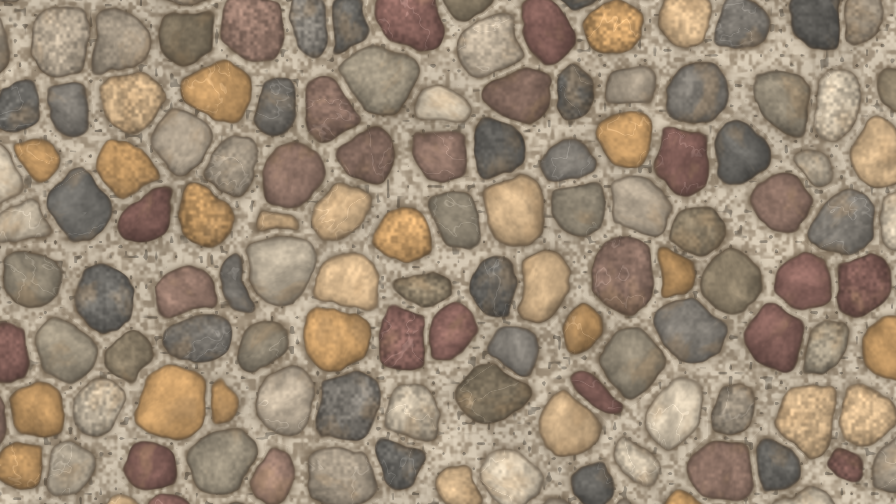
Reproduce this texture procedurally as a WebGL 2 fragment shader.

```glsl
#version 300 es
precision highp float;
// Rounded river pebbles of mixed colours set in pale sandy mortar.
uniform vec2 u_resolution;
out vec4 fragColor;

// Integer hash: three values in 0..1 for a lattice cell and a seed.
vec3 hash3(vec2 cell, int seed) {
    uvec3 v = uvec3(ivec3(ivec2(cell), seed)) * 1664525u + 1013904223u;
    v.x += v.y * v.z; v.y += v.z * v.x; v.z += v.x * v.y;
    v ^= v >> 16u;
    v.x += v.y * v.z; v.y += v.z * v.x; v.z += v.x * v.y;
    return vec3(v >> 8u) / 16777216.0;
}

float noise(vec2 p, int seed) {
    vec2 i = floor(p), f = fract(p);
    f = f * f * (3.0 - 2.0 * f);
    float low = mix(hash3(i, seed).x, hash3(i + vec2(1, 0), seed).x, f.x);
    float high = mix(hash3(i + vec2(0, 1), seed).x, hash3(i + vec2(1, 1), seed).x, f.x);
    return mix(low, high, f.y);
}

float fbm(vec2 p, int seed) {
    float sum = 0.0, amp = 0.53;
    for (int i = 0; i < 4; i++) {
        sum += amp * noise(p, seed + i);
        p = mat2(1.6, 1.2, -1.2, 1.6) * p;
        amp *= 0.5;
    }
    return sum;
}

float smoothMin(float a, float b, float k) {
    float h = max(k - abs(a - b), 0.0) / k;
    return min(a, b) - h * h * k * 0.25;
}

// Staggered, jittered centre in xy; squared size weight in z.
vec3 pebbleSite(vec2 cell) {
    vec3 h = hash3(cell, 1);
    float stagger = 0.5 * mod(cell.y, 2.0);
    return vec3(cell + vec2(0.25 + stagger, 0.5) + (h.xy - 0.5) * 0.62, h.z * 0.3);
}

vec3 pebbleColour(float pick) {
    vec3 tones[10] = vec3[10](
        vec3(0.39, 0.38, 0.36), vec3(0.47, 0.45, 0.42), vec3(0.52, 0.47, 0.39),
        vec3(0.54, 0.44, 0.39), vec3(0.63, 0.58, 0.51), vec3(0.75, 0.64, 0.50),
        vec3(0.70, 0.55, 0.37), vec3(0.50, 0.37, 0.34), vec3(0.57, 0.53, 0.46),
        vec3(0.72, 0.67, 0.59));
    return tones[int(pick * 9.99)];
}

void main() {
    vec2 p = gl_FragCoord.xy / u_resolution.y;
    vec2 q = p * 8.0 + 20.0;
    q += 0.13 * (vec2(noise(q * 2.3, 11), noise(q * 2.3, 12)) - 0.5);
    q += 0.04 * (vec2(noise(q * 7.0, 13), noise(q * 7.0, 14)) - 0.5);

    // Owning pebble, by weighted distance.
    vec2 base = floor(q), owner = base;
    vec3 site = vec3(0);
    float nearest = 1e5;
    for (int y = -2; y <= 2; y++)
    for (int x = -2; x <= 2; x++) {
        vec2 cell = base + vec2(x, y);
        vec3 s = pebbleSite(cell);
        float power = dot(q - s.xy, q - s.xy) - s.z;
        if (power < nearest) { nearest = power; owner = cell; site = s; }
    }

    // Tilted ellipse, trimmed softly by the borders to its neighbours.
    vec3 form = hash3(owner, 2), look = hash3(owner, 3);
    vec2 local = q - site.xy;
    float angle = form.x * 6.2832;
    vec2 axis = vec2(cos(angle), sin(angle));
    vec2 radii = vec2(0.64, mix(0.43, 0.62, form.y)) * (0.88 + site.z);
    vec2 turned = vec2(dot(local, axis), dot(local, vec2(-axis.y, axis.x)));
    float inside = (1.0 - length(turned / radii)) * radii.y;
    for (int y = -2; y <= 2; y++)
    for (int x = -2; x <= 2; x++) {
        vec2 cell = owner + vec2(x, y);
        if (cell == owner) continue;
        vec3 s = pebbleSite(cell);
        float border = (dot(q - s.xy, q - s.xy) - s.z - nearest) / (2.0 * length(s.xy - site.xy));
        inside = smoothMin(inside, border, 0.14);
    }
    inside -= 0.045 + 0.035 * form.z;

    // Mortar: sandy grain, dark pits, pale grit and shade beside pebbles.
    float grain = noise(p * 135.0, 21) * 0.6 + noise(p * 70.0, 22) * 0.4;
    vec3 mortar = mix(vec3(0.60, 0.54, 0.46), vec3(0.82, 0.77, 0.69), smoothstep(0.15, 0.72, grain));
    mortar *= 0.9 + 0.2 * fbm(p * 9.0, 23);
    mortar *= 1.0 - 0.28 * smoothstep(0.78, 0.92, noise(p * 100.0, 27));
    float shade = exp(min(inside, 0.0) * 24.0);
    mortar = mix(mortar, vec3(0.34, 0.28, 0.21), shade * (0.35 + 0.5 * noise(q * 2.0, 28)));

    // Pebble: own tone, mottling, fine specks, faint veins and a domed light.
    vec2 skin = turned * vec2(3.0, 4.5) + look.xy * 40.0 + 60.0;
    float mottle = fbm(skin, 31);
    vec3 pebble = pebbleColour(look.x) * (0.91 + 0.2 * look.y);
    pebble *= 0.78 + 0.44 * mottle;
    pebble = mix(pebble, vec3(0.66, 0.54, 0.40), 0.35 * smoothstep(0.5, 0.8, fbm(skin * 0.7, 41)));
    float specks = noise(p * 140.0, 51) - 0.5;
    pebble *= 1.0 + specks * mix(0.1, 0.38, look.z * look.z);
    float vein = 1.0 - smoothstep(0.0, 0.025, abs(fbm(skin * 0.6, 61) - 0.46));
    pebble += 0.07 * vein * step(0.6, form.z);
    pebble *= 0.86 + 0.19 * smoothstep(0.0, 0.22, inside);
    pebble *= 1.0 + 0.22 * dot(local, vec2(-0.35, 0.8));
    pebble = mix(pebble, vec3(0.29, 0.24, 0.19), 0.45 * (1.0 - smoothstep(0.0, 0.06, inside)));

    float blur = max(0.018, 6.0 / u_resolution.y);
    vec3 colour = mix(mortar, pebble, smoothstep(-blur, blur, inside));
    fragColor = vec4(clamp(colour, 0.0, 1.0), 1.0);
}
```
